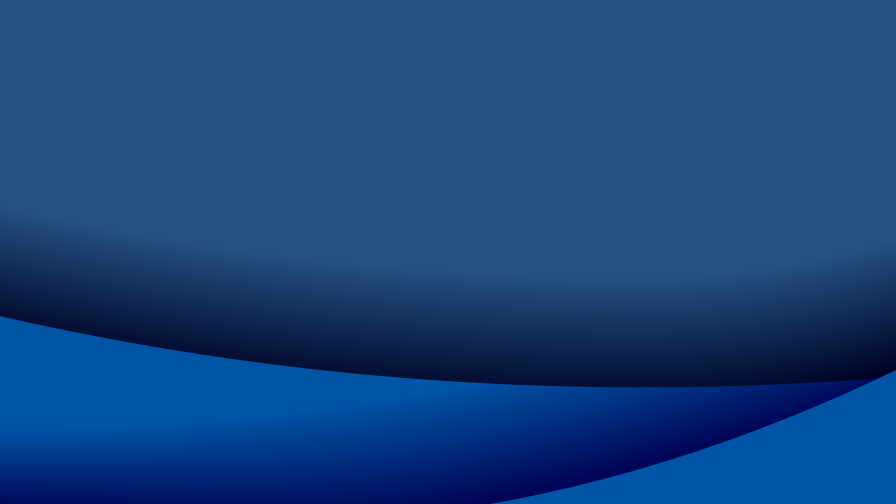
Write a WebGL 1 fragment shader that draws this background.

```glsl
precision highp float;

uniform vec2 u_resolution;

#define SLATE vec3(0.145, 0.314, 0.502)
#define MIDNIGHT vec3(0.010, 0.055, 0.200)
#define AZURE vec3(0.0, 0.330, 0.647)
#define NAVY vec3(0.0, 0.020, 0.340)
#define VALLEY_X 0.716
#define VALLEY_Y 0.2315
#define SHADOW_DEPTH 0.2185
#define FRONT_START 0.547

// Upper rim of the wide blue wave
float backWave(float x) {
  float d = x - VALLEY_X;
  return VALLEY_Y + d * d * (0.2603 - 0.0212 * d);
}

// Upper rim of the wave in the lower right corner
float frontWave(float x) {
  float d = x - FRONT_START;
  return d * (0.315 + 0.6 * max(d, 0.0));
}

// Coverage below a rim, softened over one pixel
float below(float rim, float y) {
  return clamp((rim - y) * u_resolution.y + 0.5, 0.0, 1.0);
}

// Backdrop, with a shadow that swells toward the right
vec3 backdrop(vec2 uv) {
  float right = max(uv.x - VALLEY_X, 0.0);
  float top = backWave(uv.x) + SHADOW_DEPTH + 0.67 * right * right;
  float shade = clamp((top - uv.y) / SHADOW_DEPTH, 0.0, 1.3);
  return max(mix(SLATE, MIDNIGHT, shade), 0.0);
}

// Wide wave, darkening toward the front wave
vec3 waveBody(vec2 uv) {
  float top = 0.15 + 0.33 * uv.x * uv.x;
  float depth = mix(0.16, 0.24, smoothstep(0.0, 0.5, uv.x));
  float shade = clamp((top - uv.y) / depth, 0.0, 1.0);
  return mix(AZURE, NAVY, shade);
}

void main() {
  vec2 uv = gl_FragCoord.xy / u_resolution;

  // Layers from back to front
  vec3 color = backdrop(uv);
  color = mix(color, waveBody(uv), below(backWave(uv.x), uv.y));
  color = mix(color, AZURE, below(frontWave(uv.x), uv.y));

  gl_FragColor = vec4(color, 1.0);
}
```
